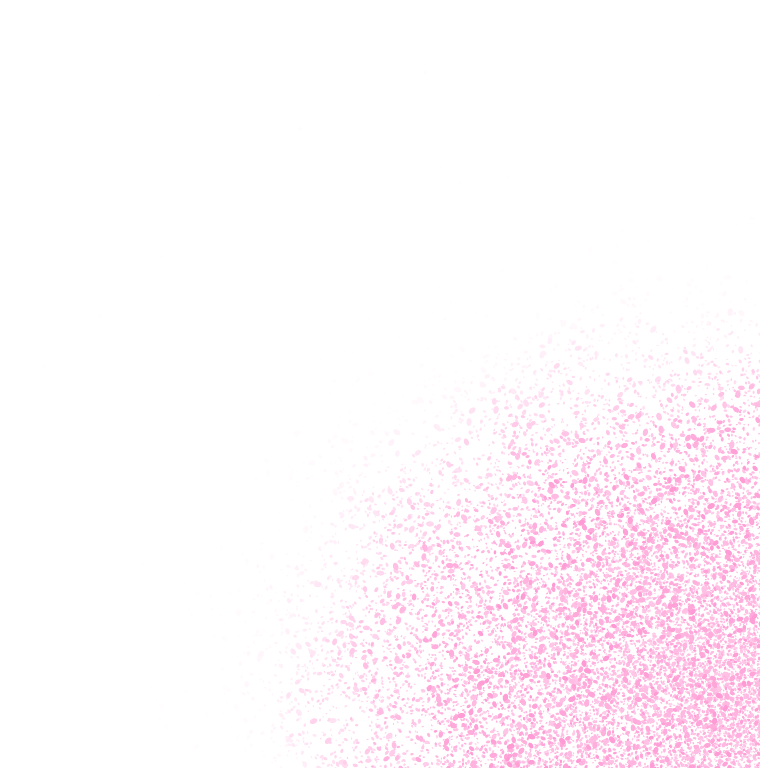
Give the GLSL for this background, as a WebGL 2 fragment shader.

```glsl
#version 300 es
precision highp float;

uniform vec2 u_resolution;
out vec4 outColor;

const vec3 PAPER = vec3(1.0);
const vec3 PINK = vec3(1.0, 0.60, 0.83);
const vec2 CLOUD_CENTER = vec2(0.98, 0.10);
const vec2 CLOUD_RADII = vec2(0.67, 0.52);

vec3 hash3(vec2 cell, float seed) {
    vec3 q = fract(vec3(cell.xyx + seed) * vec3(0.1031, 0.1030, 0.0973));
    q += dot(q, q.yxz + 33.33);
    return fract((q.xxy + q.yzz) * q.zyx);
}

// Slow layered sines that make the spray slightly uneven
float clumps(vec2 p) {
    float broad = sin(p.x * 23.0 + 2.0 * sin(p.y * 17.0));
    float small = sin(p.y * 41.0 + 2.0 * sin(p.x * 37.0));
    return 0.6 * broad + 0.4 * small;
}

// Elliptical distance: 0 in the dense core, 1 at the faint rim
float cloudDistance(vec2 p) {
    return length((p - CLOUD_CENTER) / CLOUD_RADII) + 0.03 * clumps(p);
}

float sprayDensity(float d) {
    return pow(max(1.0 - d / 1.12, 0.0), 1.25) + 0.008 * step(d, 1.2);
}

float sprayOpacity(float d) {
    return 1.0 - 0.97 * smoothstep(0.55, 1.06, d);
}

// Soft-edged oval with a random tilt and stretch
float speck(vec2 offset, float radius, float angle, float blur) {
    float c = cos(angle);
    float s = sin(angle);
    vec2 q = mat2(c, -s, s, c) * offset * vec2(0.82, 1.22);
    return 1.0 - smoothstep(radius - blur, radius + blur, length(q));
}

// Cellular scatter: each cell may hold one jittered speck
float speckLayer(vec2 p, float cells, float minRadius, float maxRadius, float seed) {
    vec2 grid = p * cells;
    vec2 home = floor(grid);
    float blur = 0.6 * cells / u_resolution.y;
    float ink = 0.0;
    for (int y = -1; y <= 1; y++) {
        for (int x = -1; x <= 1; x++) {
            vec2 cell = home + vec2(x, y);
            vec3 place = hash3(cell, seed);
            vec3 look = hash3(cell, seed + 57.0);
            vec2 center = cell + place.xy;
            float d = cloudDistance(center / cells);
            float present = step(place.z, sprayDensity(d));
            float radius = mix(minRadius, maxRadius, look.x * look.x);
            float strength = mix(0.55, 1.0, look.y) * sprayOpacity(d);
            float shape = speck(grid - center, radius, look.z * 6.283, blur);
            ink = max(ink, present * strength * shape);
        }
    }
    return ink;
}

void main() {
    vec2 p = gl_FragCoord.xy / u_resolution.y;

    // Larger drops over a finer mist
    float drops = speckLayer(p, 150.0, 0.26, 0.64, 11.0);
    float mist = speckLayer(p, 235.0, 0.24, 0.56, 83.0);
    float ink = max(drops, 0.8 * mist);

    outColor = vec4(mix(PAPER, PINK, ink), 1.0);
}
```
